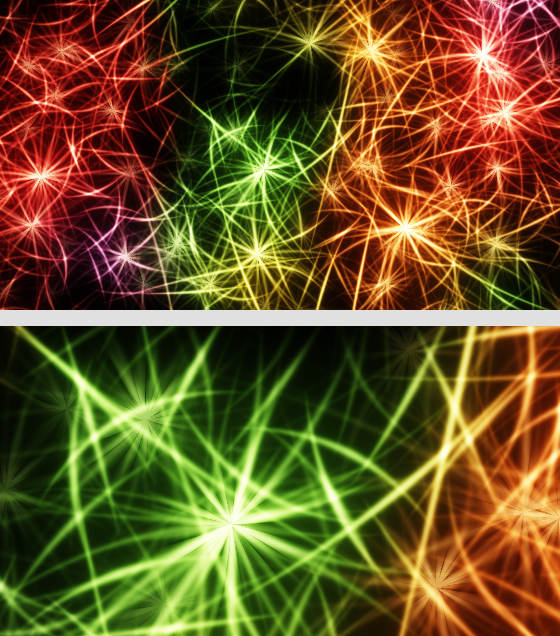
Top, the full canvas; bottom, a detail of the centre.
Give the GLSL for this background, as a WebGL 1 fragment shader.

```glsl
precision highp float;
uniform vec2 u_resolution;

#define EXPOSURE 1.9
#define HAZE 0.34
#define RAY_WIDTH 0.005
#define FILAMENTS 28
#define BURST_CELL 0.36
#define FIBRE_CELL 0.13
#define RED vec3(1.0, 0.10, 0.09)
#define ORANGE vec3(1.0, 0.29, 0.06)
#define YELLOW vec3(0.95, 0.66, 0.08)
#define GREEN vec3(0.36, 0.74, 0.14)
#define VIOLET vec3(0.66, 0.22, 0.55)
#define HOT vec3(0.60, 0.62, 0.40)

const float TAU = 6.2831853;

vec3 hash3(vec2 p) {
    vec3 k = vec3(dot(p, vec2(127.1, 311.7)), dot(p, vec2(269.5, 183.3)), dot(p, vec2(419.2, 371.9)));
    return fract(sin(k) * 43758.547);
}

float valueNoise(vec2 p) {
    vec2 i = floor(p), f = fract(p);
    f = f * f * (3.0 - 2.0 * f);
    float low = mix(hash3(i).x, hash3(i + vec2(1.0, 0.0)).x, f.x);
    float high = mix(hash3(i + vec2(0.0, 1.0)).x, hash3(i + 1.0).x, f.x);
    return mix(low, high, f.y);
}

float spot(vec2 p, vec2 centre, float radius) {
    vec2 d = (p - centre) / radius;
    return exp(-dot(d, d));
}

// Broad colour zones, left to right, with local tints
vec3 hueAt(vec2 p) {
    p.x += 0.06 * sin(p.y * 7.0);
    vec3 c = mix(RED, GREEN, smoothstep(0.46, 0.62, p.x));
    c = mix(c, ORANGE, smoothstep(0.95, 1.15, p.x));
    c = mix(c, RED, 0.85 * smoothstep(1.3, 1.5, p.x) * smoothstep(0.25, 0.6, p.y));
    c = mix(c, VIOLET, spot(p, vec2(0.42, 0.17), 0.19));
    c = mix(c, VIOLET, 0.7 * spot(p, vec2(1.75, 1.0), 0.18));
    c = mix(c, YELLOW, spot(p, vec2(0.93, 0.04), 0.2));
    c = mix(c, YELLOW, 0.8 * spot(p, vec2(0.98, 1.0), 0.22));
    return mix(c, GREEN, spot(p, vec2(1.68, 0.02), 0.2));
}

// Soft halo in x, sharp core in y
vec2 strand(float dist, float width) {
    float d = dist / width;
    return vec2(0.15 * exp(-0.35 * d), 0.95 * exp(-d * d));
}

// Coloured light with a pale centre where it is strongest
vec3 tint(vec3 hue, vec2 glow) {
    return hue * (glow.x + glow.y) + HOT * min(glow.y * glow.y, 2.5);
}

// One ring of tapered, bent rays, one per angular sector
vec2 rays(float r, float turn, float count, float curl, vec2 seed, float reach) {
    float s = r / reach;
    float sector = fract(turn + curl * s) * count;
    float id = floor(sector), f = sector - id;
    vec3 h = hash3(seed + id * vec2(1.37, 2.11));
    float bend = (fract(h.x * 17.0) - 0.5) * 0.7 * s;
    float dist = abs(f - 0.5 - (h.x - 0.5) * 0.45 - bend) * TAU / count * r;
    float taper = max(0.0, 1.0 - s / mix(0.2, 1.0, h.y * h.y));
    float border = smoothstep(0.0, 0.2, 1.0 - abs(2.0 * f - 1.0));
    border = mix(1.0, border, smoothstep(0.0, 0.08, s));
    float width = RAY_WIDTH * (0.4 + taper) * mix(0.6, 1.1, h.z);
    return strand(dist, width) * taper * border * (0.3 + 0.7 * h.z);
}

// Starbursts scattered on a jittered grid
vec3 bursts(vec2 p, float cell, float seed) {
    vec3 light = vec3(0.0);
    float reach = cell * 1.6;
    for (int k = 0; k < 25; k++) {
        vec2 id = floor(p / cell) + vec2(mod(float(k), 5.0), floor(float(k) / 5.0)) - 2.0;
        vec3 h = hash3(id + seed);
        vec2 centre = (id + 0.5 + (h.xy - 0.5) * 0.7) * cell;
        vec2 d = p - centre, key = id * 3.7 + seed;
        float r = length(d);
        if (r > reach) continue;
        float turn = atan(d.y, d.x) / TAU + h.x;
        vec2 glow = rays(r, turn, 7.0, 0.12 * (h.y - 0.5), key, reach);
        glow += rays(r, turn, 13.0, -0.09, key + 31.0, reach);
        glow += 0.8 * rays(r, turn, 22.0, 0.06, key + 67.0, reach * 0.9);
        glow.x += HAZE * (1.0 - r / reach) * exp(-4.0 * r / reach);
        light += tint(hueAt(mix(p, centre, 0.25)), glow) * mix(0.12, 1.1, h.z * h.z);
    }
    return light;
}

// Tapered parabolic stroke
vec2 arc(vec2 q, float angle, float curve, float halfLength) {
    float c = cos(angle), s = sin(angle);
    q = vec2(c * q.x + s * q.y, c * q.y - s * q.x);
    float slope = 2.0 * curve * q.x;
    float dist = abs(q.y - curve * q.x * q.x) / sqrt(1.0 + slope * slope);
    float taper = max(0.0, 1.0 - abs(q.x) / halfLength);
    return strand(dist, RAY_WIDTH * (0.4 + 0.6 * taper)) * taper;
}

// Tangle of short bent hairs
vec2 fibres(vec2 p) {
    vec2 glow = vec2(0.0);
    for (int k = 0; k < 36; k++) {
        float n = mod(float(k), 9.0), strokeId = floor(float(k) / 9.0);
        vec2 id = floor(p / FIBRE_CELL) + vec2(mod(n, 3.0), floor(n / 3.0)) - 1.0;
        vec3 a = hash3(id + strokeId * 23.0), b = hash3(id + strokeId * 41.0 + 9.0);
        glow += arc(p - (id + a.xy) * FIBRE_CELL, a.z * TAU, 6.0 * (b.x - 0.5), FIBRE_CELL) * b.y;
    }
    return glow;
}

// Long, gently curved strands crossing the canvas
vec2 filaments(vec2 p, float aspect) {
    vec2 glow = vec2(0.0);
    for (int i = 0; i < FILAMENTS; i++) {
        vec3 a = hash3(vec2(float(i), 7.0)), b = hash3(vec2(float(i), 19.0));
        vec2 q = p - a.xy * vec2(aspect, 1.0);
        glow += arc(q, a.z * TAU, 1.2 * (b.x - 0.5), mix(0.2, 0.55, b.y)) * (0.4 + 0.8 * b.z);
    }
    return glow;
}

void main() {
    vec2 p = gl_FragCoord.xy / u_resolution.y;
    vec3 hue = hueAt(p);
    vec3 light = bursts(p, BURST_CELL, 3.0) + 0.35 * bursts(p + 0.07, BURST_CELL * 0.55, 41.0);
    light += 0.8 * tint(hue, fibres(p));

    // Dark pockets between the bursts
    float pockets = spot(p, vec2(0.5, 0.5), 0.13) + spot(p, vec2(0.0, 0.05), 0.2) + spot(p, vec2(0.95, 0.72), 0.12);
    light *= mix(0.25, 1.15, smoothstep(0.2, 0.65, valueNoise(p * 4.0 + 5.0))) * (1.0 - 0.75 * pockets);
    light += tint(hue, filaments(p, u_resolution.x / u_resolution.y));

    // Film-like exposure, then deeper shadows
    vec3 color = 1.0 - exp(-EXPOSURE * light);
    color = mix(color, color * color * (3.0 - 2.0 * color), 0.6);
    gl_FragColor = vec4(color, 1.0);
}
```
